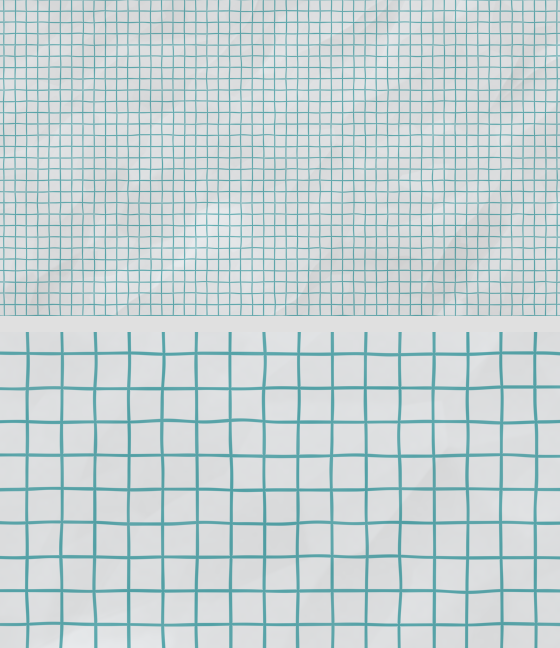
Top: the whole. Bottom: its middle third, enlarged.
This pattern is drawn by a Shadertoy shader. Its source:

```glsl
// Teal squared paper, 28 squares high and almost 50 wide, on a crumpled pale sheet.
// Slightly wavering ruled lines are laid over diagonal creases, built from
// softly blended Voronoi facets and hash-scattered one-sided folds.

float hash(vec2 p) {
    return fract(sin(dot(p, vec2(127.1, 311.7))) * 43758.5453);
}

float noise(vec2 p) {
    vec2 i = floor(p), f = fract(p);
    f = f * f * (3.0 - 2.0 * f);
    return mix(mix(hash(i), hash(i + vec2(1, 0)), f.x),
               mix(hash(i + vec2(0, 1)), hash(i + vec2(1, 1)), f.x), f.y);
}

// Tilted flat facets: each cell carries its own slope and brightness
float facets(vec2 p) {
    vec2 cell = floor(p);
    float sum = 0.0, total = 0.0;
    for (int y = -1; y <= 1; y++)
    for (int x = -1; x <= 1; x++) {
        vec2 id = cell + vec2(x, y);
        vec2 d = p - id - vec2(hash(id), hash(id + 31.7));
        vec2 slope = vec2(hash(id + 5.3), hash(id + 9.1)) - 0.5;
        float weight = exp(-45.0 * dot(d, d));
        sum += weight * (dot(d, slope) + 0.7 * (hash(id + 17.9) - 0.5));
        total += weight;
    }
    return sum / total;
}

// Long creases with a sharp edge and a shadow or sheen fading to one side
float folds(vec2 p, float aspect) {
    float shade = 0.0;
    for (int i = 0; i < 20; i++) {
        float k = float(i);
        vec2 center = vec2(aspect * fract(k * 0.618 + 0.2), hash(vec2(k, 2.0)));
        float angle = mix(0.45, 1.15, hash(vec2(k, 3.0)));
        vec2 dir = vec2(cos(angle), sin(angle));
        vec2 d = p - center;
        float along = dot(d, dir);
        float across = dot(d, vec2(dir.y, -dir.x));
        across += 0.05 * (noise(vec2(along * 9.0, k * 4.7)) - 0.5);
        float reach = mix(0.08, 0.22, hash(vec2(k, 4.0)));
        float fade = exp(-along * along / (reach * reach));
        float side = smoothstep(-0.002, 0.004, across) * exp(-max(across, 0.0) * 15.0);
        float rim = exp(-abs(across + 0.003) * 280.0);
        float strength = hash(vec2(k, 5.0)) < 0.55 ? -0.5 : 0.35;
        shade += fade * (strength * side + 0.16 * rim);
    }
    return shade;
}

// Coverage of one family of parallel lines, in units of one square
float ruling(float position, float along, float seed) {
    float id = floor(position + 0.5);
    float wobble = noise(vec2(along * 0.9, id * 7.3 + seed)) - 0.5;
    wobble += 0.6 * (noise(vec2(along * 0.23, id * 3.1 + seed)) - 0.5);
    float d = abs(position - id + 0.07 * wobble);
    float halfWidth = 0.046 + 0.012 * (noise(vec2(along * 1.7, id + seed)) - 0.5);
    float soft = 0.75 * 28.0 / iResolution.y;
    return 1.0 - smoothstep(halfWidth - soft, halfWidth + soft, d);
}

void mainImage(out vec4 fragColor, in vec2 fragCoord) {
    vec2 p = fragCoord / iResolution.y;
    float aspect = iResolution.x / iResolution.y;

    // Crumpled sheet, with facets stretched along the rising diagonal
    vec2 warp = vec2(noise(p * 5.0), noise(p * 5.0 + 40.0)) - 0.5;
    vec2 q = mat2(0.74, -0.67, 0.67, 0.74) * (p + 0.07 * warp);
    float tone = 0.62 + 0.55 * facets(q * vec2(3.0, 6.5));
    tone += 0.3 * facets(q * vec2(8.0, 15.0) + 21.0);
    tone += 0.35 * (noise(q * vec2(2.0, 5.0) + 8.0) - 0.5);
    tone += folds(p, aspect);
    tone += 0.07 * (noise(p * 150.0) - 0.5);
    tone = clamp(tone, -0.4, 1.3);
    vec3 paper = mix(vec3(0.81), vec3(0.885, 0.893, 0.9), tone);

    // Teal ruling, its ink a little uneven and shaded by the sheet
    vec2 grid = p * 28.0 - vec2(0.35, 0.02);
    float lines = max(ruling(grid.x, grid.y, 1.7), ruling(grid.y, grid.x, 53.2));
    lines *= 0.88 + 0.12 * noise(grid * 1.3);
    vec3 ink = vec3(0.31, 0.62, 0.64) * (0.95 + 0.08 * tone);

    fragColor = vec4(mix(paper, ink, lines), 1.0);
}
```
